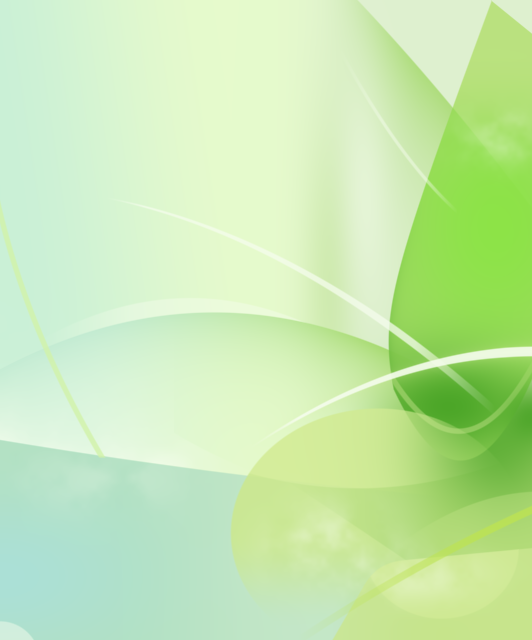
Write a WebGL 2 fragment shader that draws this background.

```glsl
#version 300 es
precision highp float;
// Soft green abstract: pale sky, translucent leaves and hills, light streaks.
// Edges are parabolas through three points or ellipses, blended back to front.
uniform vec2 u_resolution;
out vec4 outColor;

const vec3 MINT = vec3(.79, .94, .84);
const vec3 CREAM = vec3(.90, .98, .80);
const vec3 PALE = vec3(.87, .94, .81);
const vec3 WHITE = vec3(.96, .99, .93);
const vec3 WATER = vec3(.70, .88, .76);
const vec3 AQUA = vec3(.67, .88, .84);
const vec3 LEAF = vec3(.62, .84, .38);
const vec3 BRIGHT = vec3(.54, .89, .26);
const vec3 DEEP = vec3(.23, .61, .11);
const vec3 LIME = vec3(.84, .93, .60);
const vec3 MOSS = vec3(.66, .84, .43);
const float HEIGHT = 1.2; // in canvas widths
const float CLOUD_SCALE = 13.;

vec2 p;   // position in canvas widths
vec3 col; // colour painted so far

float hash(vec2 q) { return fract(sin(dot(q, vec2(127.1, 311.7))) * 43758.5); }

float noise(vec2 q) {
  vec2 i = floor(q), f = fract(q);
  f = f * f * (3. - 2. * f);
  return mix(mix(hash(i), hash(i + vec2(1, 0)), f.x),
             mix(hash(i + vec2(0, 1)), hash(i + 1.), f.x), f.y);
}

float fbm(vec2 q) {
  float sum = 0., amp = .5;
  for (int i = 0; i < 4; i++) { sum += amp * noise(q); q = q * 2.03 + 7.1; amp *= .5; }
  return sum;
}

// Signed distance above the parabola through three points
float above(vec2 q, float ax, float ay, float bx, float by, float cx, float cy) {
  float s = (by - ay) / (bx - ax);
  float k = ((cy - by) / (cx - bx) - s) / (cx - ax);
  float y = ay + (q.x - ax) * (s + k * (q.x - bx));
  float slope = s + k * (2. * q.x - ax - bx);
  return (q.y - y) / sqrt(1. + slope * slope);
}

float glow(float x, float y, float rx, float ry) {
  vec2 q = (p - vec2(x, y)) / vec2(rx, ry);
  return exp(-dot(q, q));
}

float ellipse(float x, float y, float rx, float ry) {
  return (1. - length((p - vec2(x, y)) / vec2(rx, ry))) * min(rx, ry);
}

float fill(float d) { float e = 1. / u_resolution.x; return smoothstep(-e, e, d); }
float stroke(float d, float w) { return fill(w - abs(d)); }
float ramp(float a, float b, float x) { return clamp((x - a) / (b - a), 0., 1.); }
float fade(float a, float b) { return smoothstep(0., 1., ramp(a, b, p.x)); }
float rise(float a, float b) { return smoothstep(0., 1., ramp(a, b, p.y)); }
void paint(vec3 tint, float a) { col = mix(col, tint, a); }

void main() {
  p = gl_FragCoord.xy / u_resolution * vec2(1., HEIGHT);
  float cloud = smoothstep(.25, .7, fbm(p * CLOUD_SCALE));

  // Sky
  col = mix(MINT, CREAM, smoothstep(0., .46, p.x + .15 * (p.y - .8)));
  paint(PALE, fade(.5, .7));
  paint(MOSS, .32 * glow(.62, .66, .05, .3));
  paint(WHITE, .5 * glow(.69, .86, .045, .22));
  float diagonal = above(p, .672, 1.2, .852, .997, 1., .81);
  paint(LEAF, .75 * fill(-diagonal) * exp(min(diagonal, 0.) * 8.) * fade(.58, .8));

  // Hill and crescent rim
  float hill = above(p, 0., .508, .3125, .609, .797, .5125);
  float inHill = fill(-hill);
  paint(mix(vec3(.88, .97, .88), CREAM, fade(.1, .5)), inHill * .75);
  paint(mix(vec3(.69, .89, .79), LEAF, fade(.15, .75)),
        inHill * exp(min(hill, 0.) * 13.) * mix(.6, .85, fade(.5, .75)));
  float rim = above(p, .094, .572, .297, .6375, .625, .57);
  paint(WHITE, .45 * fill(-rim) * fill(hill) * ramp(.08, .25, p.x));

  // Water, misty shore and wedge
  float shore = above(p, 0., .375, .219, .341, .516, .302);
  float wedge = above(p, .328, .388, .453, .325, .516, .302);
  float mist = exp(-max(shore, 0.) * 15.) * fade(.52, .25) * (.4 + .4 * cloud);
  paint(WHITE, fill(shore) * mist * mix(1., fill(-wedge), step(.328, p.x)));
  vec3 water = mix(WATER, AQUA, glow(0., .12, .25, .14));
  water = mix(water, PALE, .4 * fade(.2, .6));
  water = mix(water, WHITE, .25 * cloud * glow(.2, .3, .15, .06));
  paint(water, fill(-shore));
  paint(WHITE, .5 * fill(ellipse(0., -.04, .075, .075)));

  // Ground and large leaf
  paint(MOSS, fade(.62, .85) * rise(.55, .4));
  paint(DEEP, .65 * glow(.91, .37, .16, .13));
  float bend = .38 * (p.y - .559);
  float side = p.x - .675 - sqrt(bend * bend + .0031);
  float base = above(p, .742, .466, .836, .344, 1., .489);
  float tip = 1.2 - .81 * (p.x - .922) - p.y;
  vec3 leaf = mix(LEAF, BRIGHT, glow(.93, .77, .18, .24));
  leaf = mix(leaf, vec3(.75, .89, .51), .8 * fill(diagonal) * rise(.85, 1.1));
  leaf = mix(leaf, DEEP, .85 * glow(.84, .44, .16, .1));
  leaf = mix(leaf, DEEP, .3 * exp(-abs(side) * 90.) * rise(.9, .5));
  leaf = mix(leaf, WHITE, .45 * cloud * glow(.96, .94, .09, .05));
  paint(leaf, fill(min(min(side, base), tip)) * .95);
  float vein = above(p, .744, .481, .82, .403, 1., .5125);
  paint(LIME, .4 * stroke(vein, .005) * fill(side) * rise(.56, .45));
  paint(DEEP, .65 * glow(1., .42, .05, .05));

  // Rounded petal with brighter lobe
  float petal = fill(ellipse(.711, .2, .277, .234)) * rise(.02, .2) * fade(.98, .66);
  float lobe = above(p, .469, .3125, .625, .286, 1., .356);
  float fold = above(p, .54, .298, .64, .232, .734, .169);
  vec3 tint = mix(LIME, MOSS, .25 + .45 * fill(fold) * fade(.5, .8));
  paint(mix(tint, LIME, .75 * fill(lobe)), petal * .9);

  // Lower petal, band and wisps
  paint(LIME, .3 * fill(-above(p, .78, .2, .875, .25, 1., .278)) * fade(.72, .9));
  float flank = dot(p - vec2(.625, 0.), vec2(.86, -.5));
  float roof = .147 + .095 * (p.x - .734) - p.y;
  float corner = max(.04 - abs(flank - roof), 0.);
  float lower = min(flank, roof) - corner * corner * 6.;
  paint(vec3(.79, .90, .56), .85 * fill(lower));
  paint(LIME, .5 * fill(min(lower, ellipse(.83, .17, .145, .13))));
  float wisps = glow(.62, .17, .1, .07) + .7 * glow(.78, .12, .12, .045);
  paint(WHITE, .65 * cloud * min(wisps, 1.));

  // Light streaks
  float arc = above(p, .5625, 0., .78, .133, 1., .244);
  paint(vec3(.74, .89, .32), .8 * stroke(arc, .007) * ramp(.56, .9, p.x));
  float sweep = above(p, .219, .825, .516, .719, .898, .458);
  float ends = ramp(.2, .27, p.x) * ramp(.93, .78, p.x);
  paint(WHITE, .75 * stroke(sweep, .001 + .006 * ramp(.21, .75, p.x)) * ends);
  float shine = above(p, .484, .369, .734, .494, 1., .541);
  float t = ramp(.47, .95, p.x);
  paint(LIME, .55 * exp(-abs(shine) * 75.) * t);
  paint(WHITE, .9 * stroke(shine, .001 + .008 * t) * ramp(.47, .56, p.x));
  float blade = above(p.yx, .802, 0., .567, .078, .344, .191);
  paint(vec3(.82, .95, .66), .8 * stroke(blade, .005) * fill(p.y - .342));
  float hair = above(p, .648, 1.09, .734, .95, .852, .81);
  paint(WHITE, .5 * stroke(hair, .003) * ramp(.64, .72, p.x) * ramp(.86, .8, p.x));
  outColor = vec4(clamp(col, 0., 1.), 1.);
}
```
